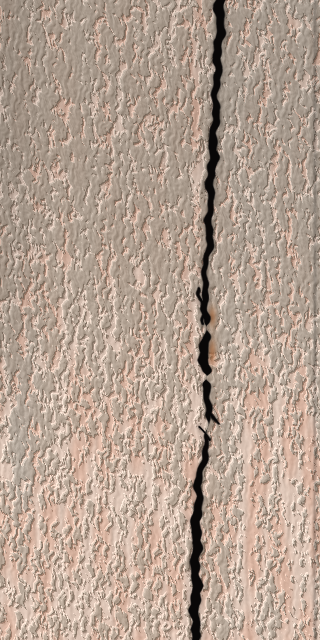
A Shadertoy shader for this texture:

```glsl
#define BARE_WOOD vec3(0.80, 0.715, 0.66)
#define OLD_PAINT vec3(0.665, 0.605, 0.545)
#define GREY_PAINT vec3(0.64, 0.61, 0.57)
#define RUST vec3(0.66, 0.43, 0.27)
#define VOID_COLOR vec3(0.035, 0.028, 0.028)
#define RELIEF 0.17
#define LIGHT_STEP vec2(0.0026, -0.0030)
#define KNOTS 17

// Crack centre and half width, evenly spaced from top to bottom
const float crackX[KNOTS] = float[](.690, .685, .677, .672, .664, .656, .655, .638,
    .645, .638, .651, .648, .622, .615, .612, .612, .609);
const float crackW[KNOTS] = float[](.015, .012, .010, .010, .013, .011, .010, .008,
    .010, .015, .010, .008, .010, .014, .013, .014, .011);

vec2 hash2(vec2 c) {
    c = vec2(dot(c, vec2(127.1, 311.7)), dot(c, vec2(269.5, 183.3)));
    return fract(sin(c) * 43758.5);
}

// Cellular noise: 1 at cell centres, falling towards borders
float cells(vec2 p) {
    vec2 base = floor(p), f = p - base;
    float nearest = 2.0;
    for (int y = -1; y <= 1; y++)
        for (int x = -1; x <= 1; x++) {
            vec2 o = vec2(x, y);
            vec2 r = o + hash2(base + o) - f;
            nearest = min(nearest, dot(r, r));
        }
    return 1.0 - sqrt(nearest);
}

float band(float x, float centre, float width) {
    float d = (x - centre) / width;
    return exp(-d * d);
}

float segment(vec2 p, vec2 a, vec2 b) {
    vec2 pa = p - a, ba = b - a;
    return length(pa - ba * clamp(dot(pa, ba) / dot(ba, ba), 0.0, 1.0));
}

vec2 warp(vec2 p) {
    return p + 0.004 * sin(p.yx * vec2(61.0, 83.0) + 2.0 * sin(p * 37.0))
             + 0.002 * sin(p.yx * vec2(171.0, 213.0) + p * 90.0);
}

// How far the paint has worn away: long streaks, more towards the bottom
float wear(vec2 p) {
    float low = 1.0 - smoothstep(0.35, 1.4, p.y);
    float streak = cells(vec2(p.x * 27.0 + 0.3 * sin(p.y * 5.0), p.y * 1.7)) - 0.5;
    float foot = 1.0 - smoothstep(0.55, 0.85, p.y);
    float lanes = band(p.x, 0.78, 0.018) + band(p.x, 0.905, 0.018) + band(p.x, 0.97, 0.012);
    float ridge = band(p.x, 0.618, 0.016) * smoothstep(0.45, 0.7, p.y);
    float greyLane = band(p.x, 0.08, 0.035) * band(p.y, 0.6, 0.3) + band(p.x, 0.245, 0.012) * smoothstep(1.0, 1.4, p.y);
    float rightCrust = band(p.x, 0.685, 0.045) * band(p.y, 0.65, 0.4);
    return 0.13 * low + 0.20 * streak + 0.15 * foot * lanes + 0.11 * ridge
         - 0.14 * greyLane - 0.13 * rightCrust;
}

// x: surface height, y: paint cover
vec2 surface(vec2 p, float worn) {
    vec2 q = warp(p);
    float n = 0.46 * cells(q * vec2(43.0, 15.0))
            + 0.32 * cells(q * vec2(85.0, 38.0) + 7.0)
            + 0.22 * cells(q * vec2(150.0, 85.0) + 3.0);
    float cover = smoothstep(-0.03, 0.04, n - 0.45 - worn);
    float grain = sin(q.x * 310.0 + 3.0 * sin(q.y * 9.0)) * 0.12;
    return vec2(0.75 * cover + 1.5 * n * mix(0.45, 1.0, cover) + grain, cover);
}

// Signed distance to the crack, negative inside
float crack(vec2 p) {
    float t = clamp((1.0 - p.y * 0.5) * float(KNOTS - 1), 0.0, float(KNOTS) - 1.001);
    int i = int(t);
    float f = fract(t);
    float centre = mix(crackX[i], crackX[i + 1], f);
    float halfWidth = mix(crackW[i], crackW[i + 1], f);
    centre += 0.004 * sin(p.y * 47.0) + 0.0025 * sin(p.y * 113.0 + 1.0);
    halfWidth *= 0.75 + 0.55 * cells(vec2(p.x * 12.0, p.y * 29.0));
    float pinch = band(p.y, 0.975, 0.016) + band(p.y, 0.82, 0.014) + band(p.y, 0.665, 0.025);
    float d = abs(p.x - centre) - halfWidth * (1.0 - 1.15 * min(pinch, 1.0));
    // Side splinters
    vec2 q = warp(p);
    d = min(d, segment(q, vec2(0.622, 1.10), vec2(0.637, 0.99)) - 0.005);
    d = min(d, segment(q, vec2(0.628, 0.665), vec2(0.652, 0.63)) - 0.004);
    return min(d, segment(q, vec2(0.650, 0.71), vec2(0.682, 0.675)) - 0.004);
}

void mainImage(out vec4 fragColor, in vec2 fragCoord) {
    vec2 uv = fragCoord / iResolution.xy;
    vec2 p = uv * vec2(1.0, 2.0);
    float px = 1.0 / iResolution.x;

    // Flaking paint lit from the upper left
    float worn = wear(p);
    vec2 here = surface(p, worn);
    float slope = surface(p + LIGHT_STEP, worn).x - surface(p - LIGHT_STEP, worn).x;
    float greyness = 0.75 * band(p.x, 0.07, 0.06) * band(p.y, 0.6, 0.35) + 0.35 * smoothstep(0.64, 0.72, p.x);
    vec3 paint = mix(OLD_PAINT, GREY_PAINT, min(greyness + 0.25 * uv.y, 1.0));
    float fibre = sin(p.x * 240.0 + 2.0 * sin(p.y * 6.0)) * sin(p.x * 91.0 + p.y * 3.0);
    vec3 wood = BARE_WOOD + 0.03 * fibre;
    float blush = cells(p * vec2(15.0, 3.0) + 11.0);
    wood *= mix(vec3(1.02), vec3(1.0, 0.93, 0.90), smoothstep(0.4, 0.8, blush));
    vec3 color = mix(wood, paint, here.y * 0.85);
    color += RELIEF * clamp(slope, -1.1, 0.8);

    // Broad tone: dim top and left edge, dark seam at the right
    color *= mix(1.06, 0.96, smoothstep(0.2, 0.9, uv.y));
    color *= 1.0 - 0.08 * (1.0 - smoothstep(0.0, 0.2, p.x)) * smoothstep(0.25, 0.6, uv.y);
    color *= 1.0 - 0.22 * band(p.x, 0.984, 0.006);

    // Crack with a shaded lip and rusty chips
    float gap = crack(p);
    float chips = band(p.x, 0.663, 0.012) * (band(p.y, 1.01, 0.03) + band(p.y, 0.90, 0.04));
    color = mix(color, RUST, 0.75 * min(chips, 1.0));
    color *= 1.0 - 0.28 * exp(-max(gap, 0.0) * 160.0);
    color = mix(VOID_COLOR, color, smoothstep(-px, px, gap));
    fragColor = vec4(clamp(color, 0.0, 1.0), 1.0);
}
```
